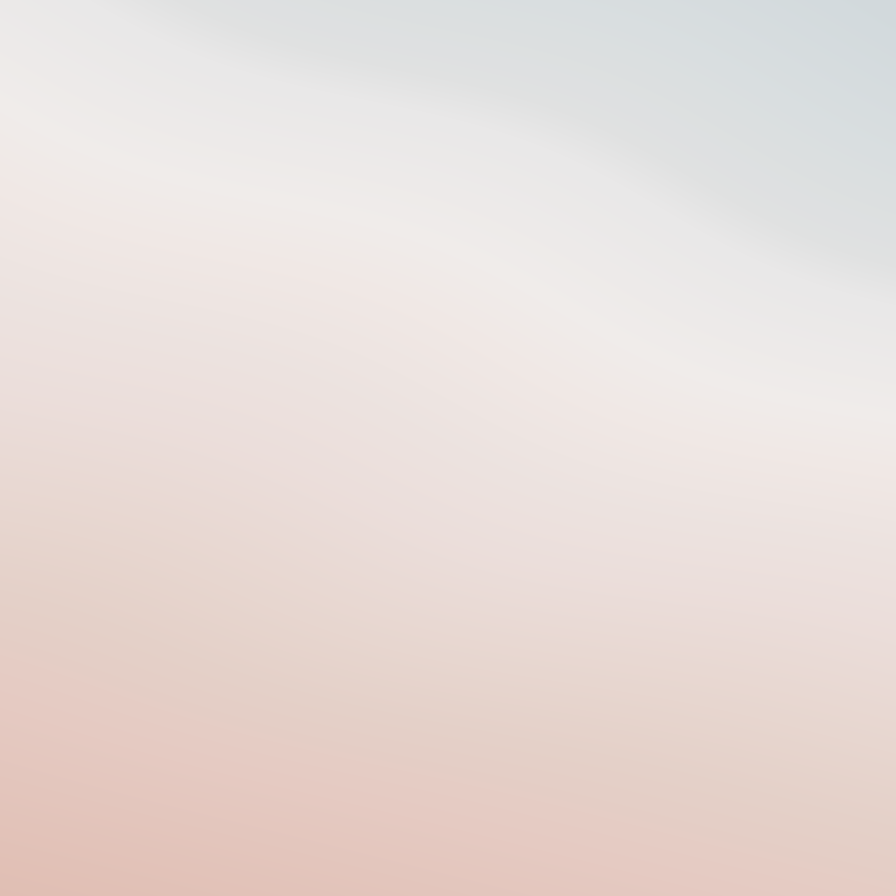
Write a WebGL 2 fragment shader that draws this background.

```glsl
#version 300 es
precision highp float;
// Soft diagonal gradient: cool grey upper right, pale ridge, warm blush lower left.

uniform vec2 u_resolution;
out vec4 outColor;

// Tilt of the colour bands, easing from top to bottom
const float TILT_TOP = 0.37;
const float TILT_BOTTOM = 0.25;

// Gentle ripple that bends the bands around the middle
const float RIPPLE_HEIGHT = 0.02;
const float RIPPLE_RATE = 7.0;
const float RIPPLE_CREST = 0.75;

// Colour stops: rgb, then position across the bands
const int STOP_COUNT = 12;
const vec4 STOPS[STOP_COUNT] = vec4[](
  vec4(0.822, 0.851, 0.863, -0.36),
  vec4(0.851, 0.871, 0.878, -0.21),
  vec4(0.878, 0.882, 0.882, -0.09),
  vec4(0.912, 0.908, 0.908, -0.04),
  vec4(0.941, 0.925, 0.918, 0.11),
  vec4(0.941, 0.910, 0.898, 0.19),
  vec4(0.927, 0.890, 0.878, 0.30),
  vec4(0.922, 0.870, 0.857, 0.42),
  vec4(0.906, 0.839, 0.812, 0.58),
  vec4(0.894, 0.816, 0.784, 0.68),
  vec4(0.898, 0.792, 0.761, 0.79),
  vec4(0.878, 0.745, 0.702, 1.00)
);

// Position across the bands; p runs right and down
float bandPosition(vec2 p) {
  float tilt = mix(TILT_TOP, TILT_BOTTOM, smoothstep(0.4, 0.9, p.y));
  float fade = 1.0 - smoothstep(0.6, 0.95, p.y);
  float ripple = cos(RIPPLE_RATE * (p.x + p.y - RIPPLE_CREST));
  return p.y - tilt * p.x + RIPPLE_HEIGHT * fade * ripple;
}

// Piecewise blend through the colour stops
vec3 bandColor(float position) {
  vec3 color = STOPS[0].rgb;
  for (int i = 1; i < STOP_COUNT; i++) {
    float start = STOPS[i - 1].w;
    float amount = clamp((position - start) / (STOPS[i].w - start), 0.0, 1.0);
    color = mix(color, STOPS[i].rgb, amount);
  }
  return color;
}

void main() {
  vec2 uv = gl_FragCoord.xy / u_resolution;
  vec2 p = vec2(uv.x, 1.0 - uv.y);
  outColor = vec4(bandColor(bandPosition(p)), 1.0);
}
```
